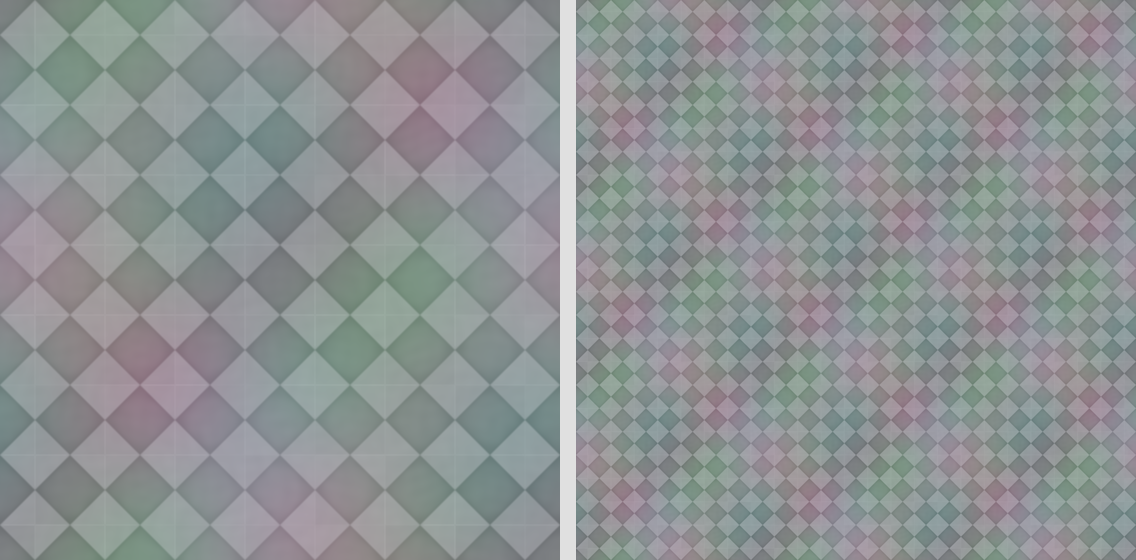
Left, the tile; right, the same tile 3 across and 3 down.
Give the GLSL for this pattern, as a Shadertoy shader.

```glsl
// Harlequin grid of pale quartered diamonds on dark ones, under a drifting pastel tint.

const float REPEATS = 8.0;
const float TAU = 6.2831853;
const vec3 PALE = vec3(0.600, 0.615, 0.623);
const vec3 DARK = vec3(0.504, 0.526, 0.526);
const vec3 PINK_SHIFT = vec3(0.038, -0.036, 0.002);  // negative gives green
const vec3 BLUE_SHIFT = vec3(-0.009, -0.002, 0.024);
const float PALE_TINT = 0.75;       // tint strength on pale diamonds
const float LIGHT_DRIFT = 0.040;
const float EDGE_SOFT = 0.019;      // in cells
const float CREASE_WIDTH = 0.022;   // half width, in cells
const float CREASE_GAIN = 0.026;
const float FACET_VARIATION = 0.020;
const float TIP_FADE = 0.08;        // facets and creases fade out at the tips
const float RIM_SHADE = 0.050;
const float RIM_DEPTH = 0.22;
const float MOTTLE_GAIN = 0.004;
const float FIBRE_GAIN = 0.002;

float hash(vec2 p) {
    vec3 q = fract(vec3(p.xyx) * 0.1031);
    q += dot(q, q.yzx + 33.33);
    return fract((q.x + q.y) * q.z);
}

// Cosine of whole turns, so integer frequencies wrap at the canvas edges.
float wave(float turns) {
    return cos(TAU * fract(turns));
}

// x: pink to green, y: blue, z: brightness.
vec3 driftField(vec2 uv) {
    float sum = uv.x + uv.y;
    float diff = uv.x - uv.y;
    float pink = 0.70 * wave(sum - 0.60)
               + 0.27 * wave(diff - 0.87)
               + 0.22 * wave(2.0 * sum - 0.17)
               + 0.40 * wave(2.0 * diff - 0.95);
    float blue = 0.65 * wave(2.0 * (uv.x - 0.44))
               + 0.40 * wave(2.0 * (uv.y - 0.22));
    float light = wave(uv.x) * wave(uv.y - 0.60);
    return vec3(pink, blue, light);
}

// Cloudy unevenness from sines that bend one another.
float mottle(vec2 uv) {
    float bendX = 0.35 * wave(5.0 * uv.y + 2.0 * uv.x);
    float bendY = 0.35 * wave(4.0 * uv.x - 3.0 * uv.y);
    return wave(9.0 * uv.x + 4.0 * uv.y + bendX) * wave(11.0 * uv.y - 3.0 * uv.x + bendY)
         + 0.5 * wave(17.0 * uv.x - 13.0 * uv.y + 2.0 * bendX + bendY);
}

// Faint woven streaks.
float fibres(vec2 uv) {
    float across = wave(41.0 * uv.y + 0.5 * wave(3.0 * uv.x)) * wave(7.0 * uv.x + 2.0 * uv.y);
    float down = wave(37.0 * uv.x + 0.5 * wave(4.0 * uv.y)) * wave(5.0 * uv.y - 3.0 * uv.x);
    return across + down;
}

void mainImage(out vec4 fragColor, in vec2 fragCoord) {
    vec2 uv = fract(fragCoord / iResolution.xy);
    vec2 cell = floor(uv * REPEATS);
    vec2 p = fract(uv * REPEATS) - 0.5;
    float pixel = REPEATS / min(iResolution.x, iResolution.y);

    // Pale diamond fills the cell; dark ones sit on the cell corners.
    float edge = (abs(p.x) + abs(p.y) - 0.5) * 0.70711;
    float soft = max(EDGE_SOFT, pixel * 0.75);
    float pale = 1.0 - smoothstep(-soft, soft, edge);

    // Four facets with their own shade, blended across the creases.
    vec2 side = smoothstep(-soft, soft, p);
    vec2 seed = cell * 2.0;
    float facet = mix(mix(hash(seed), hash(seed + vec2(1, 0)), side.x),
                      mix(hash(seed + vec2(0, 1)), hash(seed + vec2(1, 1)), side.x), side.y);

    // Light creases through the middle, worn differently in each cell.
    vec2 wear = 0.2 + 0.9 * vec2(hash(cell + 19.0), hash(cell + 43.0));
    vec2 crease = wear * (1.0 - smoothstep(vec2(0.0), vec2(max(CREASE_WIDTH, pixel)), abs(p)));
    float inside = smoothstep(0.01, TIP_FADE, 0.5 - max(abs(p.x), abs(p.y)));
    float paleShade = inside * (FACET_VARIATION * (facet - 0.5)
                    + CREASE_GAIN * max(crease.x, crease.y));

    // Dark diamonds deepen toward their rim, most of all at the corners.
    float depth = max(0.0, -0.5 * (wave(p.x) + wave(p.y)));
    float darkShade = RIM_SHADE * (0.27 - exp(-depth / RIM_DEPTH));

    vec3 drift = driftField(uv);
    vec3 tint = PINK_SHIFT * drift.x + BLUE_SHIFT * drift.y;
    vec3 color = mix(DARK + darkShade + tint, PALE + paleShade + tint * PALE_TINT, pale);

    // Broad light and shade, mottling and fine fibre over everything.
    float lightGain = LIGHT_DRIFT * mix(1.0, 0.5, pale);
    color += lightGain * drift.z + MOTTLE_GAIN * mottle(uv) + FIBRE_GAIN * fibres(uv);
    fragColor = vec4(clamp(color, 0.0, 1.0), 1.0);
}
```
